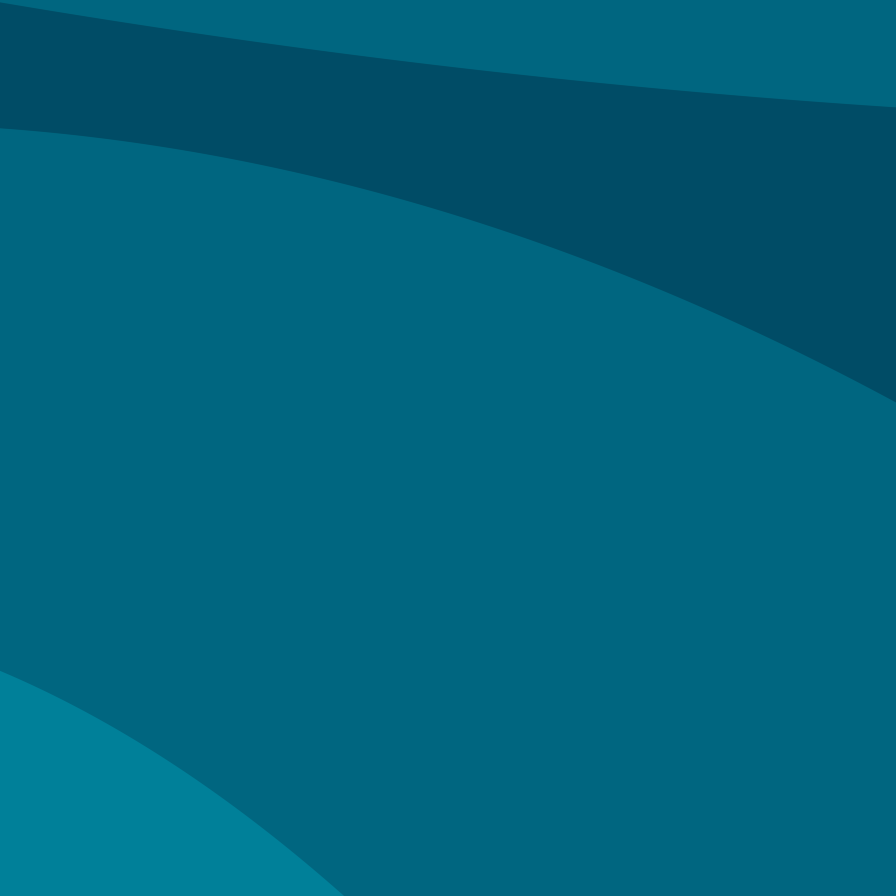
Reproduce this background procedurally as a Shadertoy shader.

```glsl
// Flat teal backdrop with a dark sweeping band above and a lighter hill at the lower left.

#define BASE_COLOR  vec3(0.0, 0.4, 0.5)
#define BAND_COLOR  vec3(0.0, 0.3, 0.4)
#define HILL_COLOR  vec3(0.0, 0.5, 0.6)
// Each curve holds height at the left edge, slope there, and bend
#define BAND_TOP    vec3(0.9974, -0.1692, 0.0520)
#define BAND_BOTTOM vec3(0.8568, -0.0720, -0.2340)
#define HILL_TOP    vec3(0.2513, -0.4222, -0.6043)
#define EDGE_PIXELS 1.3

// Approximate signed distance to a parabola, positive below it
float depthBelow(vec2 p, vec3 curve) {
    float height = curve.x + p.x * (curve.y + p.x * curve.z);
    float slope = curve.y + 2.0 * curve.z * p.x;
    return (height - p.y) / sqrt(1.0 + slope * slope);
}

// Smooth coverage of the area under a curve
float areaBelow(vec2 p, vec3 curve) {
    float halfEdge = 0.5 * EDGE_PIXELS / min(iResolution.x, iResolution.y);
    return smoothstep(-halfEdge, halfEdge, depthBelow(p, curve));
}

void mainImage(out vec4 fragColor, in vec2 fragCoord) {
    vec2 p = fragCoord / iResolution.xy;

    // Layers from back to front
    vec3 color = mix(BASE_COLOR, BAND_COLOR, areaBelow(p, BAND_TOP));
    color = mix(color, BASE_COLOR, areaBelow(p, BAND_BOTTOM));
    color = mix(color, HILL_COLOR, areaBelow(p, HILL_TOP));

    fragColor = vec4(color, 1.0);
}
```
